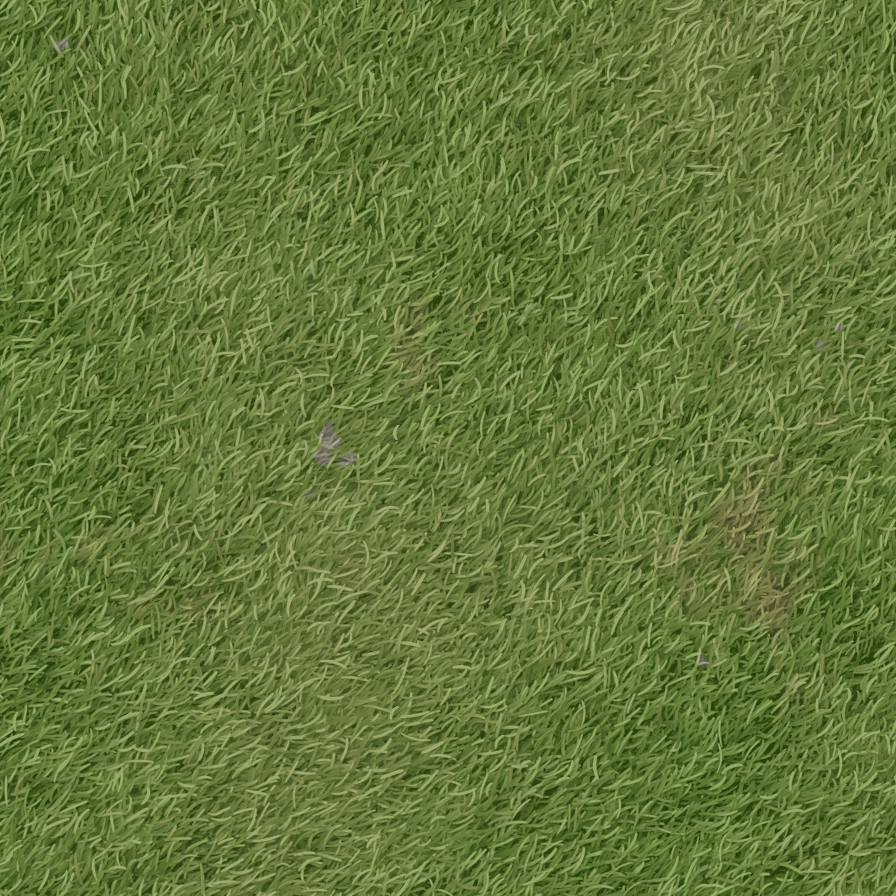
Reproduce this texture procedurally as a three.js fragment shader.

```glsl
// Sunlit lawn seen from above: layers of short curved blades, each scattered on
// a jittered grid and leaning along a slow flow field. Upper layers are lighter
// and shade those beneath; gradient noise adds dry and bare patches.

varying vec2 vUv;

const int LAYERS = 16;
const float CELLS = 45.0;         // blade cells across the canvas
const float BLADE_WIDTH = 0.068;  // half width, in cells
const float EDGE = 0.045;         // edge softness, in cells
const float ANGLE_SPREAD = 1.7;   // random lean, in radians
const float TONE_SPREAD = 0.75;   // brightness variety between blades
const float SHADOW = 0.24;        // shade cast on lower blades

const vec3 GAP   = vec3(0.17, 0.25, 0.05);
const vec3 DEEP  = vec3(0.29, 0.38, 0.15);
const vec3 LEAF  = vec3(0.40, 0.48, 0.225);
const vec3 LIGHT = vec3(0.49, 0.56, 0.31);
const vec3 TIP   = vec3(0.60, 0.67, 0.42);
const vec3 STRAW = vec3(0.62, 0.54, 0.37);
const vec3 SOIL  = vec3(0.60, 0.56, 0.55);

vec4 hash4(vec2 p) {
  vec4 q = fract(p.xyxy * vec4(0.1031, 0.1030, 0.0973, 0.1099));
  q += dot(q, q.wzxy + 33.33);
  return fract((q.xxyz + q.yzzw) * q.zywx);
}

float gradientDot(vec2 cell, vec2 offset) {
  float a = 6.2832 * hash4(cell).x;
  return dot(vec2(cos(a), sin(a)), offset);
}

float gradientNoise(vec2 p) {
  vec2 i = floor(p);
  vec2 f = p - i;
  vec2 u = f * f * f * (f * (f * 6.0 - 15.0) + 10.0);
  vec2 e = vec2(1.0, 0.0);
  float low = mix(gradientDot(i, f), gradientDot(i + e, f - e), u.x);
  float high = mix(gradientDot(i + e.yx, f - e.yx), gradientDot(i + 1.0, f - 1.0), u.x);
  return mix(low, high, u.y);
}

// Maps a tone from 0 to 1 onto the greens, from gaps to lit tips.
vec3 grassRamp(float tone) {
  vec3 c = mix(GAP, DEEP, smoothstep(0.0, 0.2, tone));
  c = mix(c, LEAF, smoothstep(0.18, 0.46, tone));
  c = mix(c, LIGHT, smoothstep(0.44, 0.74, tone));
  return mix(c, TIP, smoothstep(0.72, 0.98, tone));
}

// Lays one blade and its shadow over the running tone (x) and hue (y).
vec2 layBlade(vec2 under, vec2 q, vec2 cell, float seed, float lean, float depth) {
  vec4 h = hash4(cell + seed);
  vec4 g = hash4(cell.yx + seed + 57.0);
  float angle = lean + (h.z - 0.5) * ANGLE_SPREAD * (0.4 + 0.9 * g.x);
  vec2 dir = vec2(cos(angle), sin(angle));
  vec2 r = q - cell - 0.5 - 0.9 * (h.xy - 0.5);

  // x runs along the blade from -1 to 1, y across its bent spine
  float x = dot(r, dir) / mix(0.4, 0.85, g.y);
  float y = dot(r, vec2(-dir.y, dir.x)) - (g.z - 0.5) * 0.4 * (x * x - 0.4);
  float ends = 1.0 - smoothstep(0.82, 1.0, abs(x));
  float width = BLADE_WIDTH * (1.0 - 0.35 * x * x) * mix(0.75, 1.25, g.w);
  float blade = ends * (1.0 - smoothstep(width - EDGE, width + EDGE, abs(y)));
  float shade = ends * (1.0 - smoothstep(0.02, 0.24, abs(y + 0.07)));

  float tone = mix(0.2, 0.76, depth) + (h.w - 0.5) * TONE_SPREAD + 0.12 * x;
  under.x *= 1.0 - SHADOW * shade;
  return mix(under, vec2(tone, g.x - 0.5), blade);
}

void main() {
  vec2 p = vUv;

  // slow fields: lean of the blades, broad colour, worn places
  float broad = gradientNoise(p * 2.3 + 4.7);
  float clump = gradientNoise(p * 11.0 + 21.0);
  float lean = mix(0.72, 1.08, p.y) + 0.5 * gradientNoise(p * 3.5 + 8.0) + 0.35 * clump;
  float ragged = gradientNoise(p * 48.0);
  float dry = gradientNoise(p * 4.0 + 13.0) + 0.4 * gradientNoise(p * 14.0) + 0.2 * ragged;
  dry = smoothstep(0.28, 0.8, dry);
  float bare = gradientNoise(p * 7.0 + 31.0) + 0.5 * ragged;
  bare = smoothstep(0.64, 0.76, bare);

  // dark thatch, then blades from the bottom layer up
  vec2 grass = vec2(0.14 + 0.2 * gradientNoise(p * 130.0), 0.0);
  for (int i = 0; i < LAYERS; i++) {
    float layer = float(i);
    vec2 q = p * CELLS + layer * vec2(17.37, 9.71);
    vec2 home = floor(q);
    for (int j = 0; j < 9; j++) {
      vec2 cell = home + vec2(mod(float(j), 3.0), floor(float(j) / 3.0)) - 1.0;
      grass = layBlade(grass, q, cell, layer * 31.0, lean, layer / float(LAYERS - 1));
    }
  }

  // fine streaks along the lean, and gentle uneven light
  vec2 along = vec2(cos(lean), sin(lean));
  vec2 streak = vec2(dot(p, along) * 60.0, dot(p, vec2(-along.y, along.x)) * 220.0);
  float tone = grass.x + 0.1 * gradientNoise(streak) + 0.1 * broad + 0.12 * clump;
  tone = clamp(tone + 0.08 * dry, 0.0, 1.0);

  // greens, warmed or cooled by blade and area, then straw and soil
  vec3 color = grassRamp(tone);
  color += vec3(0.04, 0.0, 0.03) * (grass.y + broad);
  color = mix(color, STRAW * (0.45 + 0.75 * tone), 0.6 * dry);
  color = mix(color, SOIL * (0.55 + 0.7 * tone), 0.75 * bare);
  gl_FragColor = vec4(color, 1.0);
}
```
